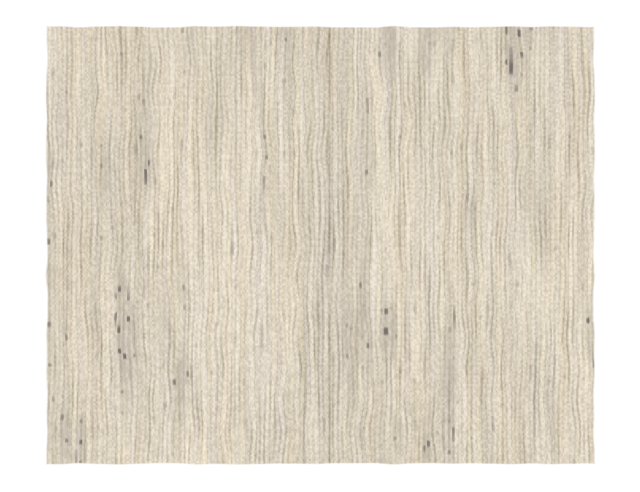
This texture is drawn by a WebGL 1 fragment shader. Its source:

```glsl
precision highp float;
// A cream hand-woven wool rug with fine vertical ribs and grey flecked streaks, on white.

uniform vec2 u_resolution;

const vec3 BACKGROUND = vec3(1.0);
const vec3 CREAM = vec3(0.876, 0.837, 0.770);
const vec3 SEAM_SHADE = vec3(0.145, 0.145, 0.150);
const vec3 GOLD_TINT = vec3(0.010, 0.000, -0.040);
const vec3 GREY_WOOL = vec3(0.700, 0.670, 0.625);
const vec3 DARK_FLECK = vec3(0.420, 0.395, 0.375);

const vec2 RUG_MIN = vec2(0.0735, 0.0575);   // fractions of the canvas
const vec2 RUG_MAX = vec2(0.9280, 0.9455);
const float EDGE_SOFTNESS = 0.0022;
const float EDGE_WAVER = 0.003;
const float RIBS = 102.0;                    // ribs per canvas height
const float RIB_WOBBLE = 0.9;
const float YARN_CONTRAST = 0.085;
const float GRAIN_CONTRAST = 0.105;
const float PATCH_CONTRAST = 0.045;
const float FOLD_X = 0.515;                  // faint dark line down the middle
const float FOLD_WIDTH = 0.003;

float hash(vec2 p) {
  return fract(sin(dot(p, vec2(127.1, 311.7))) * 43758.5453);
}

float noise(vec2 p) {
  vec2 i = floor(p);
  vec2 f = fract(p);
  f = f * f * (3.0 - 2.0 * f);
  return mix(mix(hash(i), hash(i + vec2(1.0, 0.0)), f.x),
             mix(hash(i + vec2(0.0, 1.0)), hash(i + vec2(1.0, 1.0)), f.x), f.y);
}

// Noise along one thread, independent of its neighbours.
float threadNoise(float id, float y, float seed) {
  return noise(vec2(id + seed, y + 37.0 * hash(vec2(id, seed))));
}

// Coverage of the rug, with slightly uneven edges.
float rugMask(vec2 uv, vec2 p) {
  vec2 waver = EDGE_WAVER * (vec2(noise(vec2(p.y * 25.0, 3.0)),
                                  noise(vec2(p.x * 25.0, 8.0))) - 0.5);
  vec2 inside = min(uv - RUG_MIN, RUG_MAX - uv) + waver;
  return smoothstep(-EDGE_SOFTNESS, EDGE_SOFTNESS, min(inside.x, inside.y));
}

vec3 wool(vec2 uv, vec2 p) {
  // Ribs that drift a little sideways
  float x = p.x * RIBS + RIB_WOBBLE * (noise(p * vec2(35.0, 16.0)) - 0.5);
  float rib = floor(x);
  float seamId = floor(x + 0.5);
  float seamDistance = abs(x - seamId);

  // Yarn tone, broad patches and fine grain
  float yarn = threadNoise(rib, p.y * 6.0, 200.0) - 0.5;
  float patches = noise(p * vec2(9.0, 1.8) + 40.0) - 0.5;
  float grain = noise(p * vec2(310.0, 230.0)) - 0.5;
  vec3 color = CREAM + yarn * YARN_CONTRAST + patches * PATCH_CONTRAST
             + grain * GRAIN_CONTRAST;
  color += GOLD_TINT * (threadNoise(rib, p.y * 4.0, 500.0) - 0.4);

  // Broken shadow lines between ribs
  float depth = threadNoise(seamId, p.y * 11.0, 800.0);
  float seam = 1.0 - smoothstep(0.05, 0.42, seamDistance);
  color -= SEAM_SHADE * seam * mix(0.12, 1.0, depth * depth);

  // Long grey streaks with dark flecks inside
  float streak = noise(p * vec2(24.0, 3.2) + 70.0) * 0.7
               + noise(p * vec2(60.0, 9.0) + 15.0) * 0.3;
  streak = smoothstep(0.62, 0.86, streak);
  float speckle = noise(p * vec2(190.0, 80.0) + 5.0);
  color = mix(color, GREY_WOOL, streak * (0.2 + 0.45 * speckle));
  float fleck = threadNoise(seamId, p.y * 48.0, 1100.0);
  float fleckAmount = smoothstep(0.76, 0.98, fleck + 0.16 * streak - 0.08);
  fleckAmount *= 1.0 - smoothstep(0.15, 0.48, seamDistance);
  color = mix(color, DARK_FLECK, fleckAmount * (0.25 + 0.6 * streak));

  // Faint central fold
  float fold = 1.0 - smoothstep(0.0, FOLD_WIDTH, abs(uv.x - FOLD_X));
  color -= SEAM_SHADE * fold * noise(vec2(2.0, p.y * 12.0));
  return color;
}

void main() {
  vec2 uv = gl_FragCoord.xy / u_resolution;
  vec2 p = gl_FragCoord.xy / u_resolution.y;
  vec3 color = mix(BACKGROUND, wool(uv, p), rugMask(uv, p));
  gl_FragColor = vec4(clamp(color, 0.0, 1.0), 1.0);
}
```
